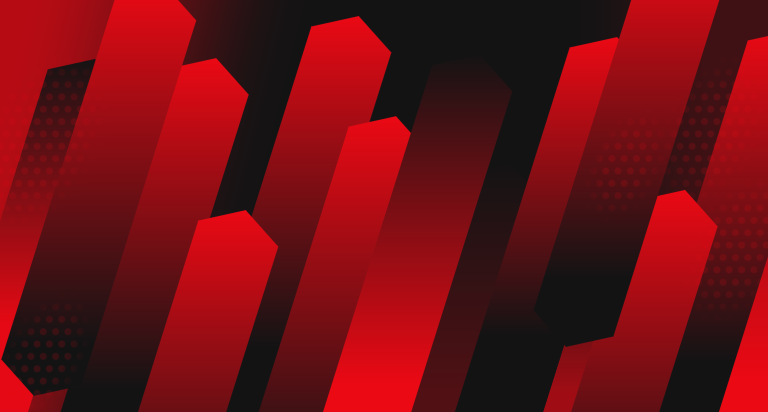
Give the GLSL for this background, as a WebGL 1 fragment shader.

```glsl
precision highp float;

uniform vec2 u_resolution;

// Palette
const vec3 BLACK = vec3(0.080, 0.075, 0.080);
const vec3 RED = vec3(0.920, 0.035, 0.080);

// Bar geometry, in canvas heights
const float SLANT = 0.315;       // horizontal shift per unit of height
const float HALF_WIDTH = 0.107;
const float CAP_RISE = 0.22;     // slope of the long side of a cap
const float CAP_FALL = 1.12;     // slope of the short side of a cap
const float ENDLESS = 2.0;       // length of bars that leave the canvas

// Dot texture
const float DOT_SPACING = 0.030;
const float DOT_RADIUS = 0.0105;
const float DOT_STRENGTH = 0.16;

vec3 tone(float shade) {
    return mix(BLACK, RED, clamp(shade, 0.0, 1.0));
}

float coverage(float distance) {
    float pixel = 1.0 / u_resolution.y;
    return 1.0 - smoothstep(-0.7 * pixel, 0.7 * pixel, distance);
}

// Slanted bar with a pointed cap at both ends; lane is its axis at y = 0
float barDistance(vec2 p, float lane, float top, float len) {
    float across = p.x - SLANT * p.y - lane;
    float along = p.y - top + 0.5 * len;
    float side = along < 0.0 ? -1.0 : 1.0;
    float dy = side * along - 0.5 * len;
    float dx = side * across + SLANT * dy;
    float edge = (abs(across) - HALF_WIDTH) / length(vec2(1.0, SLANT));
    float rise = (dy - CAP_RISE * dx) / length(vec2(1.0, CAP_RISE));
    float fall = (dy + CAP_FALL * dx) / length(vec2(1.0, CAP_FALL));
    return max(edge, max(rise, fall));
}

// Paints a bar whose shade runs from shades.x at the tip to shades.y
void paintBar(inout vec3 color, vec2 p, float lane, float top, float len,
              vec2 shades, float fade) {
    float t = clamp((top - p.y) / fade, 0.0, 1.0);
    vec3 fill = tone(mix(shades.x, shades.y, t));
    color = mix(color, fill, coverage(barDistance(p, lane, top, len)));
}

vec3 backdrop(vec2 p) {
    float left = 0.76 * (1.0 - smoothstep(0.05, 0.75, p.x + 0.25 * (1.0 - p.y)));
    float right = 0.20 * smoothstep(1.40, 1.75, p.x);
    return tone(left + right);
}

// Staggered dot lattice
float dots(vec2 p) {
    vec2 g = p / DOT_SPACING;
    g.x += 0.5 * mod(floor(g.y), 2.0);
    vec2 cell = (fract(g) - 0.5) * DOT_SPACING;
    return 1.0 - smoothstep(0.6 * DOT_RADIUS, DOT_RADIUS, length(cell));
}

float patchMask(vec2 p, vec2 center, float radius) {
    vec2 q = p - center;
    q.x -= SLANT * q.y;
    return 1.0 - smoothstep(0.4, 1.0, length(q * vec2(1.5, 1.0)) / radius);
}

void main() {
    vec2 p = gl_FragCoord.xy / u_resolution.y;
    vec3 color = backdrop(p);
    vec2 toBlack = vec2(1.0, 0.0);

    // Left group, back to front
    paintBar(color, p, -0.039, 0.857, ENDLESS, vec2(0.0, 0.97), 0.64);
    paintBar(color, p, 0.254, 0.859, ENDLESS, toBlack, 0.80);
    paintBar(color, p, 0.070, 1.039, 1.0, toBlack, 0.87);
    paintBar(color, p, 0.568, 0.961, ENDLESS, toBlack, 0.80);
    paintBar(color, p, 0.442, 0.490, ENDLESS, vec2(1.0, 0.40), 0.49);

    // Middle group
    paintBar(color, p, 0.735, 0.718, ENDLESS, vec2(1.0, 0.20), 0.72);
    paintBar(color, p, 1.052, 0.600, ENDLESS, vec2(0.0, 0.28), 0.55);
    paintBar(color, p, 0.891, 0.867, ENDLESS, vec2(0.0, 1.0), 0.80);

    // Right group
    paintBar(color, p, 1.425, 0.500, ENDLESS, vec2(0.0, 0.65), 0.45);
    paintBar(color, p, 1.211, 0.910, ENDLESS, toBlack, 0.72);
    paintBar(color, p, 1.638, 0.927, ENDLESS, toBlack, 0.80);
    paintBar(color, p, 1.493, 0.539, ENDLESS, vec2(1.0, 0.35), 0.54);
    paintBar(color, p, 1.324, 1.200, 1.042, vec2(1.1, 0.0), 0.87);
    paintBar(color, p, 1.852, 0.700, ENDLESS, vec2(0.55, 1.0), 0.62);

    // Faint dotted patches
    float mask = patchMask(p, vec2(0.10, 0.66), 0.24);
    mask = max(mask, patchMask(p, vec2(0.11, 0.14), 0.16));
    mask = max(mask, patchMask(p, vec2(1.52, 0.60), 0.15));
    mask = max(mask, patchMask(p, vec2(1.73, 0.68), 0.20));
    mask = max(mask, patchMask(p, vec2(1.79, 0.40), 0.20));
    color = mix(color, RED, DOT_STRENGTH * mask * dots(p));

    gl_FragColor = vec4(color, 1.0);
}
```
